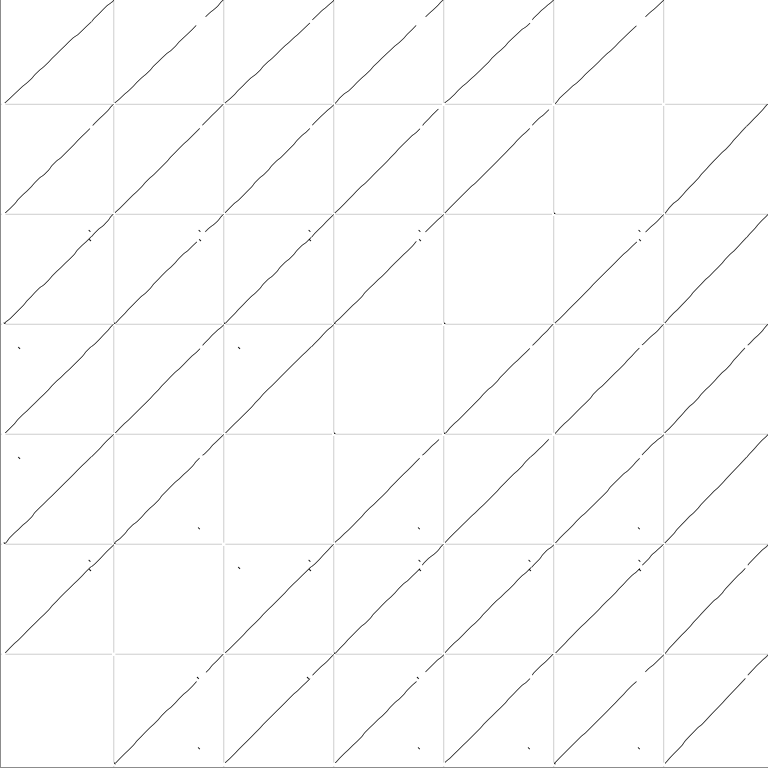
A WebGL 1 fragment shader for this pattern:

```glsl
precision highp float;
// Seven by seven grid of thin broken diagonals with an empty main diagonal and small stray flecks.
uniform vec2 u_resolution;

#define CELLS 7.0
#define PITCH 0.1432
#define ORIGIN 0.0049
#define GRID_WIDTH 0.0016
#define GRID_GREY 0.84
#define EDGE_WIDTH 0.0013
#define EDGE_GREY 0.55
#define LINE_WIDTH 0.00095
#define LINE_GREY 0.03
#define WOBBLE 0.014
#define FLECK_LENGTH 0.0032
#define BREAK_AT 0.795

float hash(vec2 p) {
  return fract(sin(dot(p, vec2(12.9898, 78.233))) * 43758.5453);
}

// Share of a pixel covered by a stripe of the given width at signed distance d.
float stripe(float d, float width, float px) {
  float h = 0.5 * width;
  return max(0.0, min(d + 0.5 * px, h) - max(d - 0.5 * px, -h)) / px;
}

float same(float a, float b) {
  return step(abs(a - b), 0.25);
}

float remainderIs(float n, float m, float r) {
  return same(mod(n + 0.5, m) - 0.5, r);
}

float noise(float x, float seed) {
  float i = floor(x);
  return mix(hash(vec2(i, seed)), hash(vec2(i + 1.0, seed)), smoothstep(0.2, 0.8, x - i));
}

// Short falling stroke centred on a site given in cell units.
float fleck(vec2 local, vec2 site, vec2 size, float px) {
  vec2 d = (local - site) * size;
  float along = (d.x - d.y) * 0.7071;
  float across = (d.x + d.y) * 0.7071;
  return stripe(along, FLECK_LENGTH, px) * stripe(across, LINE_WIDTH * 1.3, px);
}

// Pale grid, interrupted just around each crossing.
float gridLines(vec2 p, float px) {
  vec2 g = (p - ORIGIN) / PITCH;
  vec2 nearest = floor(g + 0.5);
  vec2 d = (g - nearest) * PITCH;
  vec2 open = smoothstep(vec2(0.0022 - 0.5 * px), vec2(0.0022 + 0.5 * px), abs(d));
  float vertical = stripe(d.x, GRID_WIDTH, px) * open.y * step(0.5, nearest.x);
  float horizontal = stripe(d.y, GRID_WIDTH, px) * open.x * step(0.5, nearest.y);
  return max(vertical, horizontal);
}

// Wavering diagonal of one cell, with a break and sometimes a missing tip.
float diagonal(vec2 local, vec2 cell, vec2 size, float px) {
  float seed = hash(cell + 3.7);
  float t = 0.5 * (local.x + local.y);
  float offset = WOBBLE * (noise(t * 13.0, seed * 40.0) - 0.5);
  offset += 0.012 * (seed - 0.3) * step(BREAK_AT, t) * (1.0 - smoothstep(0.88, 0.94, t));
  float ink = stripe((local.y - local.x - offset) * size.x * 0.7071, LINE_WIDTH, px);

  float wideRow = remainderIs(cell.y, 2.0, 0.0) * (1.0 - same(cell.y, 2.0));
  float wide = wideRow * remainderIs(cell.x, 2.0, 1.0);
  float halfGap = mix(0.013 * step(0.3, seed), 0.042, wide);
  float soft = 0.5 * px / size.x;
  ink *= smoothstep(halfGap - soft, halfGap + soft, abs(t - BREAK_AT));

  float shortTip = remainderIs(cell.y, 3.0, 2.0) * step(abs(cell.x - 3.5), 0.75);
  float tip = mix(1.0, 0.955, shortTip);
  return ink * step(0.012, t) * (1.0 - smoothstep(tip - soft, tip + soft, t));
}

// Stray marks that recur at fixed sites in certain rows and columns.
float strayFlecks(vec2 local, vec2 cell, vec2 size, float px) {
  float evenLowRow = max(same(cell.y, 0.0), same(cell.y, 2.0));
  float low = evenLowRow * max(remainderIs(cell.x, 2.0, 1.0), same(cell.x + cell.y, 4.0));
  float evenLeft = max(same(cell.x, 0.0), same(cell.x, 2.0));
  float left = evenLeft * step(abs(cell.y - 2.0), 1.25) * step(1.5, cell.x + cell.y);
  float paired = remainderIs(cell.y, 3.0, 1.0) * step(cell.x, 5.5);
  float beside = same(cell.y, 0.0) * step(cell.x, 3.5);

  float ink = low * fleck(local, vec2(0.775, 0.145), size, px);
  ink += left * fleck(local, vec2(0.14, 0.785), size, px);
  ink += paired * fleck(local, vec2(0.78, 0.85), size, px);
  ink += paired * fleck(local, vec2(0.785, 0.765), size, px);
  ink += beside * fleck(local, vec2(0.765, 0.785), size, px);
  return ink;
}

void main() {
  vec2 p = gl_FragCoord.xy / u_resolution;
  float px = 1.0 / min(u_resolution.x, u_resolution.y);

  // The last row and column are squeezed to end at the border.
  vec2 cell = clamp(floor((p - ORIGIN) / PITCH), 0.0, CELLS - 1.0);
  vec2 start = ORIGIN + cell * PITCH;
  vec2 size = min(vec2(PITCH), 1.0 - start);
  vec2 local = (p - start) / size;

  float ink = diagonal(local, cell, size, px) + strayFlecks(local, cell, size, px);
  ink *= 1.0 - same(cell.x, cell.y);
  ink += step(0.7, hash(cell + 9.1)) * fleck(local, vec2(0.008), size, px);

  float edge = max(stripe(p.x - 0.5 * EDGE_WIDTH, EDGE_WIDTH, px),
                   stripe(p.y - 0.5 * EDGE_WIDTH, EDGE_WIDTH, px));
  float shade = mix(1.0, GRID_GREY, gridLines(p, px));
  shade = mix(shade, EDGE_GREY, edge);
  shade = mix(shade, LINE_GREY, clamp(ink, 0.0, 1.0));
  gl_FragColor = vec4(vec3(shade), 1.0);
}
```
